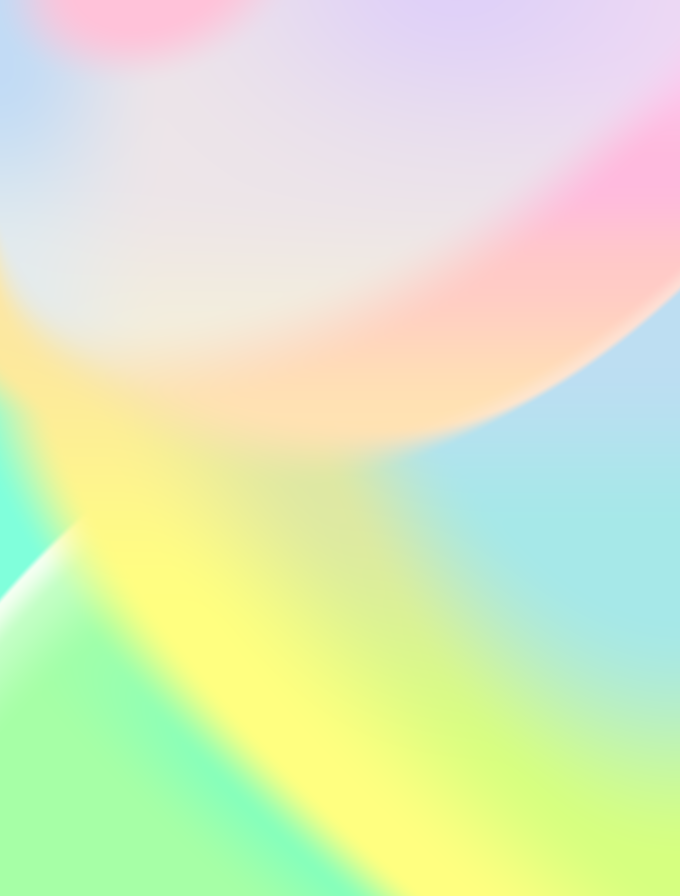
Give the GLSL for this background, as a WebGL 1 fragment shader.

```glsl
precision highp float;

// Soft pastel background: a curved pale sheet with a peach-to-pink hem lies over
// a yellow ribbon that melts into lime and cyan, with a mint corner at lower left.
// Each layer is a colour gradient, masked by a smooth curve in 0..1 canvas space.

#define SHEET_LOW vec2(0.48, 0.493)
#define SHEET_BEND 0.68
#define HEM_LOW vec2(0.17, 0.592)
#define HEM_BEND 0.48
#define HEM_SOFT 0.055
#define RIBBON_SOFT 0.065
#define YELLOW vec3(1.0, 1.0, 0.50)
#define LIME vec3(0.84, 1.0, 0.50)
#define CYAN vec3(0.65, 0.91, 0.91)
#define TEAL vec3(0.50, 1.0, 0.86)
#define MINT vec3(0.65, 1.0, 0.65)
#define PINK vec3(1.0, 0.73, 0.87)

uniform vec2 u_resolution;

// Height of a parabola with its lowest point at low
float parabola(float x, vec2 low, float bend) {
  float d = x - low.x;
  return low.y + bend * d * d;
}

// Left border of the yellow ribbon, as x for a given height
float ribbonEdge(float y) {
  return 1.29 * pow(max(0.6 - y, 0.0001), 1.62) - 0.07 * smoothstep(0.53, 0.62, y);
}

// Mint corner, with a white-lipped fold below a teal gap
vec3 cornerColor(vec2 p, float fromRibbon) {
  vec3 fold = mix(MINT, vec3(0.50, 1.0, 0.75),
                  smoothstep(-0.22, 0.0, fromRibbon) * (1.0 - smoothstep(0.1, 0.36, p.y)));
  float depth = 0.33 + 0.88 * p.x - 0.9 * p.x * p.x - p.y;
  fold = mix(fold, vec3(0.78, 1.0, 0.79), 1.0 - smoothstep(0.02, 0.16, depth));
  fold = mix(fold, vec3(0.96, 1.0, 0.95), 1.0 - smoothstep(0.0, 0.055, depth));
  return mix(TEAL, fold, smoothstep(-0.006, 0.006, depth));
}

// Yellow ribbon fading to lime, then to cyan and pale blue on the right
vec3 ribbonColor(vec2 p, float fromEdge) {
  vec3 warm = mix(YELLOW, vec3(0.99, 0.91, 0.62), smoothstep(0.3, 0.64, p.y));
  vec3 lime = mix(LIME, vec3(0.87, 0.91, 0.64), smoothstep(0.12, 0.46, p.y));
  vec3 cool = mix(CYAN, vec3(0.74, 0.87, 0.95), smoothstep(0.4, 0.6, p.y));
  vec3 col = mix(warm, lime, smoothstep(0.12, 0.42, fromEdge));
  float coolLine = 0.17 + 1.6 * (1.0 - p.x) * (1.0 - p.x);
  return mix(col, cool, smoothstep(-0.14, 0.15, p.y - coolLine));
}

// Pale upper area: cream to grey rose, lilac on top, blue at left
vec3 paleColor(vec2 p) {
  vec3 col = mix(vec3(0.955, 0.935, 0.86), vec3(0.93, 0.90, 0.91),
                 smoothstep(0.60, 0.80, p.y));
  col = mix(col, vec3(0.945, 0.86, 0.95),
            smoothstep(0.6, 0.95, p.x) * smoothstep(0.75, 0.95, p.y));
  vec2 lilac = (p - vec2(0.67, 1.03)) / vec2(0.29, 0.17);
  col = mix(col, vec3(0.875, 0.815, 0.975), exp(-dot(lilac, lilac)));
  vec3 blue = mix(vec3(0.89, 0.92, 0.93), vec3(0.76, 0.86, 0.96),
                  smoothstep(0.70, 0.92, p.y));
  col = mix(col, blue, 1.0 - smoothstep(0.0, 0.25, p.x));
  // Rose glow on the upper border
  vec2 rose = p - vec2(0.22, 1.03);
  rose.y -= 0.12 * rose.x;
  float glow = 1.0 - smoothstep(0.5, 1.12, length(rose / vec2(0.21, 0.115)));
  return mix(col, vec3(1.0, 0.76, 0.85), glow);
}

// Hem of the sheet: yellow at left, peach, coral, then pink up the right side
vec3 hemColor(vec2 p) {
  vec3 col = mix(vec3(1.0, 0.885, 0.70), vec3(1.0, 0.79, 0.78),
                 smoothstep(0.53, 0.71, p.y));
  col = mix(col, PINK, smoothstep(0.69, 0.80, p.y));
  col = mix(col, vec3(0.99, 0.79, 0.94), smoothstep(0.82, 0.94, p.y));
  return mix(vec3(0.985, 0.905, 0.66), col, smoothstep(0.03, 0.4, p.x));
}

void main() {
  vec2 p = gl_FragCoord.xy / u_resolution;

  // Lower layers
  float fromEdge = p.x - ribbonEdge(p.y);
  vec3 col = mix(cornerColor(p, fromEdge), ribbonColor(p, fromEdge),
                 smoothstep(-RIBBON_SOFT, RIBBON_SOFT, fromEdge));

  // Sheet with its hem and a light rim on the right
  float aboveSheet = p.y - parabola(p.x, SHEET_LOW, SHEET_BEND);
  float hemTop = parabola(p.x, HEM_LOW, HEM_BEND) + 0.1 * exp(-p.x / 0.05);
  vec3 sheet = mix(hemColor(p), paleColor(p),
                   smoothstep(-HEM_SOFT, HEM_SOFT, p.y - hemTop));
  float rim = (1.0 - smoothstep(0.0, 0.03, aboveSheet)) * smoothstep(0.5, 0.8, p.x);
  sheet = mix(sheet, vec3(0.99, 0.91, 0.87), 0.7 * rim);

  // The sheet border sharpens from left to right
  float soft = mix(0.045, 0.006, smoothstep(0.35, 0.8, p.x));
  col = mix(col, sheet, smoothstep(-soft, soft, aboveSheet));

  gl_FragColor = vec4(col, 1.0);
}
```
